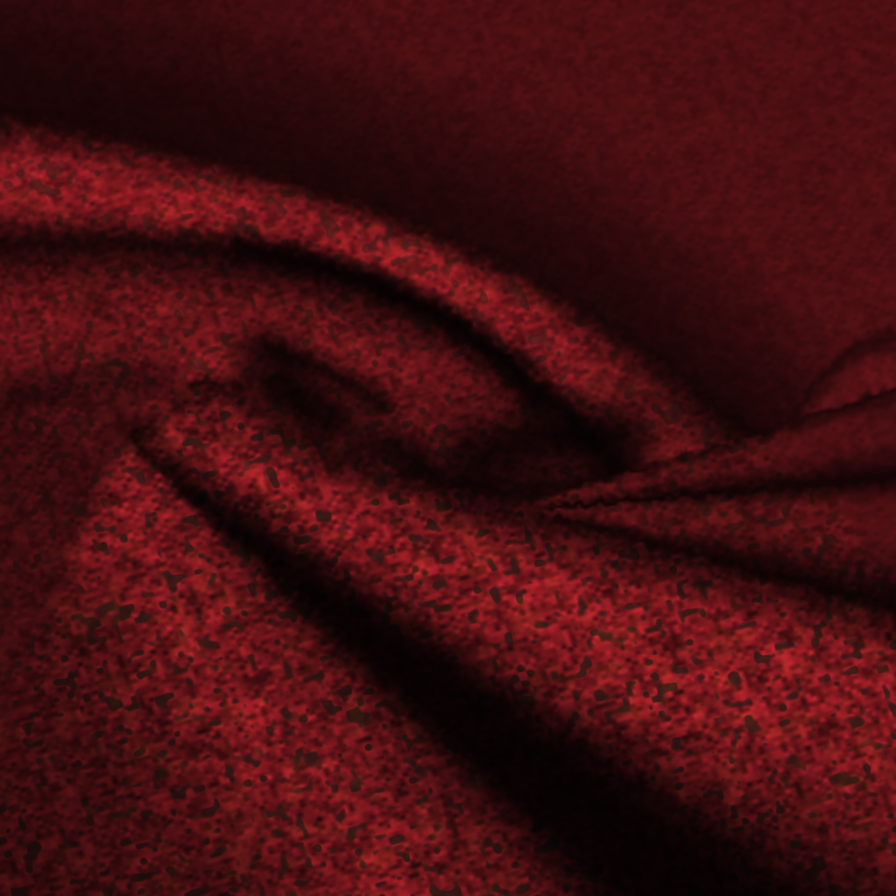
Reproduce this texture procedurally as a three.js fragment shader.

```glsl
varying vec2 vUv;

float hash(vec2 p) {
  return fract(sin(dot(p, vec2(127.1, 311.7))) * 43758.5453);
}

float noise(vec2 p) {
  vec2 i = floor(p), f = fract(p);
  f = f * f * (3.0 - 2.0 * f);
  return mix(mix(hash(i), hash(i + vec2(1.0, 0.0)), f.x),
             mix(hash(i + vec2(0.0, 1.0)), hash(i + 1.0), f.x), f.y);
}

float below(float edge, float y, float soft) {
  return smoothstep(-soft, soft, edge - y);
}

// Brightness across a fold: rises from its edge, then falls away
float roundness(float t, float rise, float fall) {
  return smoothstep(-0.08, rise, t) * (1.0 - smoothstep(fall, 1.05, t));
}

float segmentDistance(vec2 p, vec2 a, vec2 b) {
  vec2 ab = b - a;
  return length(p - a - ab * clamp(dot(p - a, ab) / dot(ab, ab), 0.0, 1.0));
}

// Soft stroke along a quadratic curve
float stroke(vec2 p, vec2 a, vec2 b, vec2 c, float width) {
  float d = 1.0;
  vec2 last = a;
  for (int i = 1; i <= 10; i++) {
    float t = float(i) / 10.0;
    vec2 next = mix(mix(a, b, t), mix(b, c, t), t);
    d = min(d, segmentDistance(p, last, next));
    last = next;
  }
  return exp(-d * d / (width * width));
}

float frontEdge(float x) {
  float slope = 0.592 - 0.276 * x + 0.057 * exp((0.26 - x) / 0.07);
  float turn = max(0.23 - x, 0.0);
  return min(slope, 0.58 - 9.0 * turn * turn);
}

// Light on the cloth in x, sharpness of its weave in y
vec2 drape(vec2 p) {
  float x = p.x, y = p.y;
  float ridge = 0.876 - 0.2 * x - 0.313 * x * x * x;
  float inner = 0.728 - 0.87 * pow(max(x, 0.0), 3.3);
  float front = frontEdge(x);

  // Distant cloth
  float light = mix(0.11, 0.28, smoothstep(0.0, 0.24, y - ridge));
  light *= mix(0.82, 1.03, smoothstep(0.0, 0.5, x));
  float focus = 0.12;

  // Rear fold
  float across = (ridge - y) / max(ridge - inner, 0.02);
  float rear = 0.07 + 0.42 * roundness(across, 0.45, 0.62);
  rear *= 1.0 - 0.35 * smoothstep(0.62, 0.84, x);
  float mask = below(ridge, y, 0.016);
  light = mix(light, rear, mask);
  focus = mix(focus, 0.65, mask);

  // Inner fold
  float inside = 0.1 + 0.27 * smoothstep(-0.01, 0.07, inner - y);
  inside *= 1.0 - 0.4 * smoothstep(0.11, 0.23, inner - y) * (1.0 - smoothstep(0.25, 0.42, x));
  light = mix(light, inside, below(inner, y, 0.008));
  light *= 1.0 - 0.75 * stroke(p, vec2(0.27, 0.727), vec2(0.5, 0.68), vec2(0.6, 0.555), 0.018);
  light *= 1.0 - 0.4 * stroke(p, vec2(0.0, 0.55), vec2(0.08, 0.58), vec2(0.18, 0.575), 0.025);

  // Hollow and tucked cloth
  light *= 1.0 - 0.85 * stroke(p, vec2(0.29, 0.595), vec2(0.34, 0.53), vec2(0.47, 0.49), 0.035);
  light *= 1.0 - 0.7 * stroke(p, vec2(0.3, 0.61), vec2(0.39, 0.58), vec2(0.43, 0.545), 0.014);
  light *= 1.0 - 0.82 * stroke(p, vec2(0.53, 0.49), vec2(0.6, 0.515), vec2(0.69, 0.515), 0.045);
  light *= 1.0 - 0.75 * stroke(p, vec2(0.46, 0.46), vec2(0.58, 0.44), vec2(0.7, 0.46), 0.025);
  light += 0.1 * stroke(p, vec2(0.39, 0.515), vec2(0.47, 0.535), vec2(0.49, 0.5), 0.02);

  // Three folds at the right
  float far = 1.0 - x, along = x - 0.6;
  float bump = 0.63 - 7.0 * far * far;
  float upper = 0.445 + 0.27 * along + 0.1 * along * along;
  float lower = 0.432 + 0.085 * along;
  float reach = smoothstep(0.56, 0.66, x);
  light = mix(light, 0.08 + 0.24 * roundness((bump - y) / 0.1, 0.4, 0.5), below(bump, y, 0.012) * reach);
  float t = (upper - y) / max(upper - lower, 0.015);
  light = mix(light, 0.06 + 0.23 * roundness(t, 0.3, 0.45), below(upper, y, 0.005) * reach);
  t = (lower - y) / max(lower - front, 0.015);
  light = mix(light, 0.04 + 0.26 * roundness(t, 0.25, 0.4), below(lower, y, 0.005) * reach);

  // Front cloth: lit fold, left slope and the wedge of shadow between them
  float leftSide = 0.65 - x, rightSide = 0.59 - 0.64 * x;
  float spread = 0.012 + 0.1 * max(x - 0.17, 0.0);
  float fold = 0.12 + 0.36 * smoothstep(-0.01, 0.075, front - y);
  fold *= mix(0.55, 1.0, smoothstep(-0.05, 0.24, y));
  float slope = 0.24 + 0.2 * stroke(p, vec2(0.14, 0.49), vec2(0.18, 0.28), vec2(0.48, -0.02), 0.1);
  slope *= mix(0.8, 1.0, smoothstep(0.0, 0.3, y + x));
  float cloth = mix(slope, fold, smoothstep(-0.02, 0.03, y - rightSide));
  float shadow = smoothstep(-spread, spread, y - leftSide)
               * smoothstep(-spread - 0.025, spread + 0.01, rightSide - y + 0.015);
  cloth *= 1.0 - 0.9 * shadow;
  mask = below(front, y, mix(0.04, 0.007, smoothstep(0.1, 0.2, x)));
  light = mix(light, cloth, mask);
  focus = mix(focus, 1.0, mask);
  light += 0.1 * stroke(p, vec2(0.17, 0.55), vec2(0.22, 0.61), vec2(0.29, 0.595), 0.018);
  return vec2(light, focus);
}

// Mottled red wool with dark and warm flecks
vec3 wool(vec2 p, float light, float focus) {
  vec2 grain = vec2(p.x + 0.35 * p.y, p.y - 0.3 * p.x);
  float fine = noise(grain * vec2(150.0, 190.0));
  float medium = noise(grain * vec2(75.0, 95.0) + 17.0);
  float broad = noise(p * 28.0 + 5.0);
  float mottle = 0.5 * fine + 0.35 * medium + 0.15 * broad;
  float tone = 1.0 + (mottle - 0.5) * mix(0.35, 1.5, focus);
  vec3 color = light * tone * vec3(1.0, 0.19, 0.235);
  float fleck = smoothstep(0.57, 0.78, 0.6 * noise(grain * 115.0 + 41.0) + 0.4 * medium);
  color = mix(color, light * vec3(0.3, 0.2, 0.16), fleck * focus * 0.8);
  float warm = smoothstep(0.55, 0.85, noise(p * 55.0 + 73.0));
  color += light * focus * warm * vec3(0.1, 0.06, 0.01);
  return color + vec3(0.012, 0.003, 0.004);
}

void main() {
  vec2 fuzz = vec2(noise(vUv * 130.0), noise(vUv * 130.0 + 29.0)) - 0.5;
  vec2 cloth = drape(vUv + fuzz * 0.008);
  gl_FragColor = vec4(wool(vUv, cloth.x, cloth.y), 1.0);
}
```
